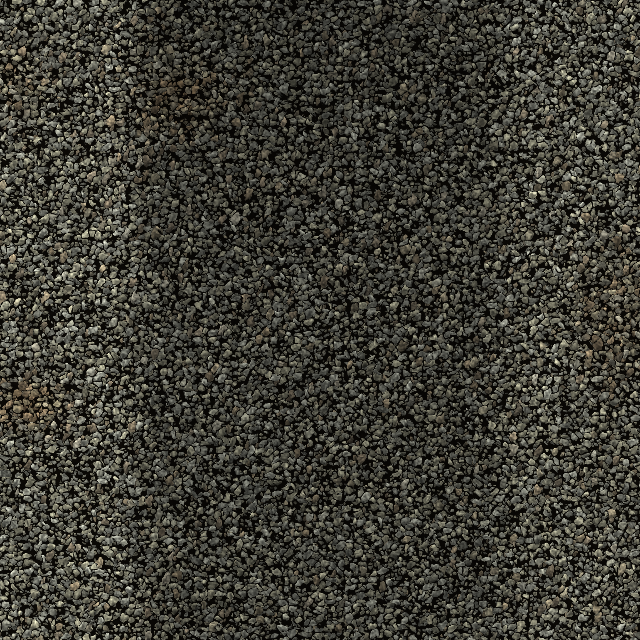
This texture is drawn by a WebGL 2 fragment shader. Its source:

```glsl
#version 300 es
precision highp float;

uniform vec2 u_resolution;
out vec4 fragColor;

struct Stone {
    float cover;  // 1 on the stone, 0 in the gap
    float shade;  // light falling on its facets
    vec2 id;      // random pair for its colour
};

vec2 hash2(vec2 p) {
    vec3 q = fract(vec3(p.xyx) * vec3(0.1031, 0.1030, 0.0973));
    q += dot(q, q.yzx + 33.33);
    return fract((q.xx + q.yz) * q.zy);
}

float noise(vec2 p) {
    vec2 i = floor(p), f = fract(p);
    f = f * f * (3.0 - 2.0 * f);
    return mix(mix(hash2(i).x, hash2(i + vec2(1, 0)).x, f.x),
               mix(hash2(i + vec2(0, 1)).x, hash2(i + vec2(1, 1)).x, f.x), f.y);
}

float fbm(vec2 p) {
    float sum = 0.0, amp = 0.5;
    for (int i = 0; i < 4; i++) {
        sum += amp * noise(p);
        p = p * 2.03 + 17.1;
        amp *= 0.5;
    }
    return sum;
}

float patchAt(vec2 uv, vec2 centre, vec2 size) {
    vec2 d = (uv - centre) / size;
    return exp(-dot(d, d));
}

// Scattered angular stones, each a rotated blend of ellipse and box
Stone gravel(vec2 uv, float count, float seed) {
    vec2 p = uv * count;
    p += 0.4 * (vec2(noise(p * 1.9 + seed), noise(p * 1.9 + seed + 50.0)) - 0.5);
    vec2 cell = floor(p), nearOffset = vec2(0.0), nearId = vec2(0.0);
    float nearest = 9.0, second = 9.0, radius = 0.5;
    for (int y = -1; y <= 1; y++) {
        for (int x = -1; x <= 1; x++) {
            vec2 c = cell + vec2(x, y);
            vec2 jitter = hash2(c + seed), id = hash2(c + seed + 91.7);
            vec2 offset = p - c - 0.06 - 0.88 * jitter;
            float turn = (id.x - 0.5) * 2.6;
            vec2 q = mat2(cos(turn), -sin(turn), sin(turn), cos(turn)) * offset;
            q = abs(q * vec2(0.82, 1.1 + 0.4 * id.y));
            float size = 0.36 + 0.34 * jitter.y * id.x + 0.14 * id.y;
            float d = mix(length(q), max(q.x, max(q.y, 0.72 * (q.x + q.y))), 0.7) - size;
            if (d < nearest) {
                second = nearest;
                nearest = d;
                nearOffset = offset;
                nearId = id;
                radius = size;
            } else {
                second = min(second, d);
            }
        }
    }
    float soft = 0.03 + 0.55 * count / u_resolution.x;
    float inside = min(-nearest, 0.6 * (second - nearest));
    float cover = smoothstep(0.035, 0.035 + soft, inside);
    vec2 slope = nearOffset / radius;
    float facet = noise(nearOffset * 4.5 + nearId * 80.0) - 0.5;
    float shade = 0.93 + 0.36 * dot(slope, vec2(-0.3, 0.95)) + 0.65 * facet;
    return Stone(cover, clamp(shade, 0.25, 1.4), nearId);
}

vec3 stoneColour(Stone s, float rust) {
    vec3 olive = vec3(0.445, 0.44, 0.375);
    vec3 slate = vec3(0.425, 0.43, 0.395);
    vec3 brown = vec3(0.42, 0.36, 0.28);
    vec3 base = mix(olive, slate, smoothstep(0.35, 0.75, s.id.y));
    base = mix(base, brown, smoothstep(0.88, 1.0, s.id.x + 0.35 * rust) * 0.65);
    return base * s.shade * (0.78 + 0.5 * fract(s.id.x * 7.3 + s.id.y * 3.1));
}

// Light verges on both sides of a dark, worn middle lane
float laneLight(vec2 uv) {
    float wobble = 0.02 * (fbm(uv * vec2(5.0, 9.0)) - 0.5);
    float left = 1.0 - smoothstep(0.17, 0.26, uv.x + wobble);
    float right = smoothstep(0.74, 0.83, uv.x + wobble);
    float middle = 0.86 - 0.08 * smoothstep(0.3, 1.0, uv.y);
    float light = middle + (1.17 - middle) * left + (1.08 - middle) * right;
    light -= 0.07 * patchAt(uv, vec2(0.48, 0.95), vec2(0.2, 0.2));
    light -= 0.1 * patchAt(uv, vec2(1.0, 0.48), vec2(0.08, 0.2));
    light -= 0.13 * patchAt(uv, vec2(0.0, 0.95), vec2(0.12, 0.15));
    light -= 0.1 * patchAt(uv, vec2(0.0, 0.42), vec2(0.06, 0.12));
    return light;
}

void main() {
    vec2 uv = gl_FragCoord.xy / u_resolution;

    // Rusty areas
    float rust = patchAt(uv, vec2(0.28, 0.85), vec2(0.06, 0.05))
               + patchAt(uv, vec2(0.05, 0.37), vec2(0.06, 0.04))
               + 0.6 * patchAt(uv, vec2(0.96, 0.5), vec2(0.06, 0.1))
               + 0.5 * patchAt(uv, vec2(0.03, 0.87), vec2(0.05, 0.06));

    // Fine grit in the gaps, larger stones over it
    Stone grit = gravel(uv + 0.37, 128.0, 13.0);
    Stone stone = gravel(uv, 80.0, 47.0);
    vec3 colour = vec3(0.035, 0.028, 0.018);
    colour = mix(colour, stoneColour(grit, rust) * 0.9, grit.cover * 0.9);
    float present = step(0.12, fract(stone.id.x * 5.7 + stone.id.y));
    colour *= 1.0 - 0.5 * present * smoothstep(0.0, 0.2, stone.cover);
    colour = mix(colour, stoneColour(stone, rust), stone.cover * present);

    // Surface grain and lane lighting
    colour *= 0.75 + 0.5 * noise(uv * 380.0);
    colour *= laneLight(uv) * mix(vec3(1.0), vec3(1.03, 0.96, 0.88), min(rust, 1.0));
    fragColor = vec4(colour, 1.0);
}
```
